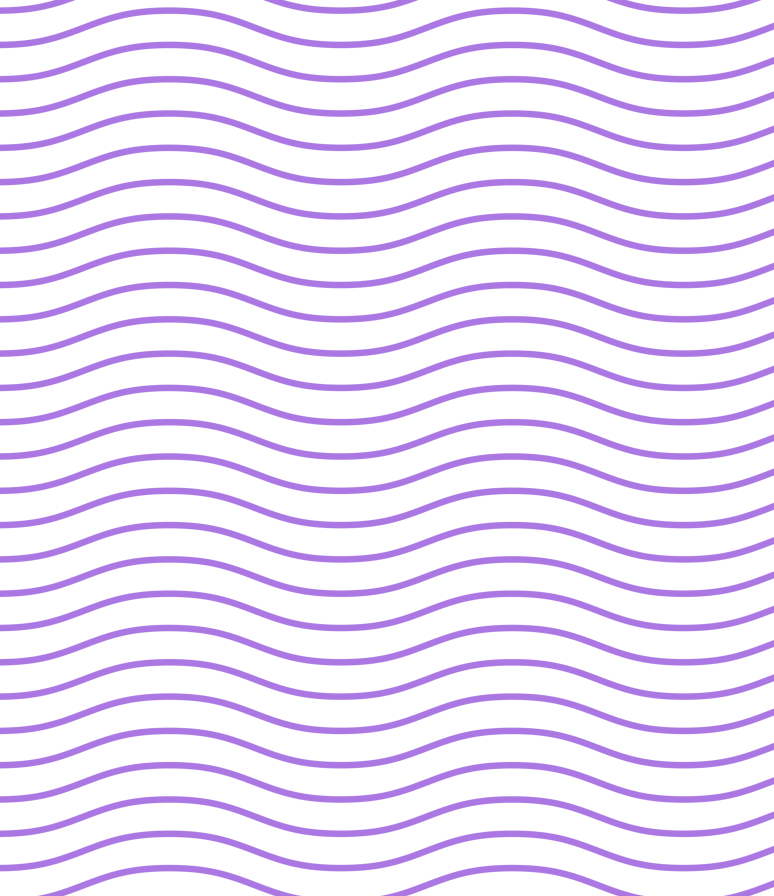
A WebGL 1 fragment shader for this pattern:

```glsl
precision highp float;
// Evenly stacked violet wave lines on white.

uniform vec2 u_resolution;

const float TAU = 6.2831853;
const vec3 PAPER = vec3(1.0);
const vec3 VIOLET = vec3(0.672, 0.470, 0.890);

// Lengths are fractions of the canvas height.
const float PERIOD = 0.3828;
const float SPACING = PERIOD / 10.0;
const float AMPLITUDE = SPACING * 0.5;
const float LINE_WIDTH = 0.00725;
const vec2 ORIGIN = vec2(-0.0024, 0.0120);   // trough x, midline y
const float FLATTEN = 0.05;                  // third harmonic share

// Layered cosines with broad crests, from -1 at phase 0 to 1 at half a turn.
float waveHeight(float phase, float flatten) {
  return -(cos(phase) - flatten * cos(3.0 * phase)) / (1.0 - flatten);
}

// Derivative of waveHeight by phase.
float waveSlope(float phase, float flatten) {
  return (sin(phase) - 3.0 * flatten * sin(3.0 * phase)) / (1.0 - flatten);
}

// Distance to the nearest line, corrected for the tilt of the wave.
float waveDistance(vec2 p, float period, float amplitude, float spacing) {
  float phase = TAU * p.x / period;
  float y = p.y - amplitude * waveHeight(phase, FLATTEN);
  float offset = abs(fract(y / spacing + 0.5) - 0.5) * spacing;
  float slope = amplitude * TAU / period * waveSlope(phase, FLATTEN);
  return offset * inversesqrt(1.0 + slope * slope);
}

// Smooth coverage of a line of the given width.
float lineMask(float dist, float width, float softness) {
  return 1.0 - smoothstep(-softness, softness, dist - 0.5 * width);
}

void main() {
  vec2 p = gl_FragCoord.xy / u_resolution.y - ORIGIN;
  float dist = waveDistance(p, PERIOD, AMPLITUDE, SPACING);
  float ink = lineMask(dist, LINE_WIDTH, 0.75 / u_resolution.y);
  gl_FragColor = vec4(mix(PAPER, VIOLET, ink), 1.0);
}
```
